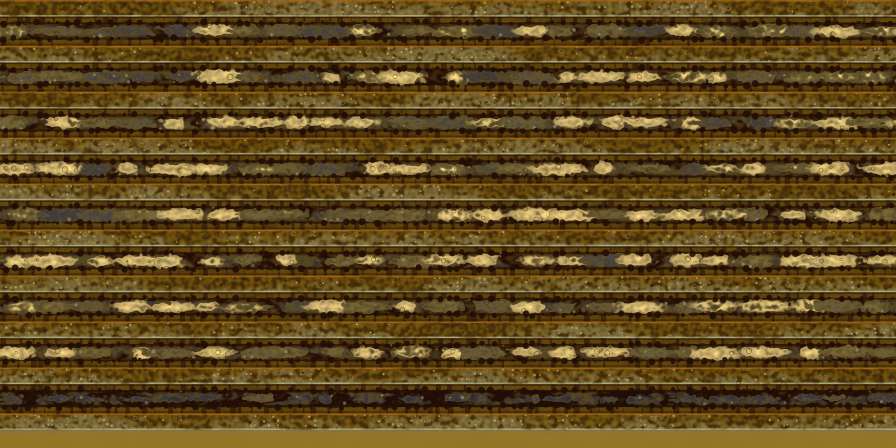
Give the GLSL for this texture, as a Shadertoy shader.

```glsl
#define ROWS 9.75
#define LAST_TRENCH 8.0
#define BAR_HEIGHT 0.36
#define TRENCH_CENTRE 0.675
#define TRENCH_HALF 0.175
#define LINE_WIDTH 0.034
#define BEAD_SPACING 0.23
#define BLOB_SPACING 0.85
#define SPECK_SCALE 10.0
#define CREAM_SHARE 0.46

const vec3 DARK = vec3(0.13, 0.05, 0.02);
const vec3 BROWN = vec3(0.26, 0.17, 0.045);
const vec3 OCHRE = vec3(0.39, 0.28, 0.04);
const vec3 OLIVE = vec3(0.47, 0.40, 0.21);
const vec3 SLATE = vec3(0.25, 0.23, 0.23);
const vec3 CREAM = vec3(0.80, 0.69, 0.42);
const vec3 ORANGE = vec3(0.64, 0.40, 0.09);
const vec3 PALE = vec3(0.66, 0.66, 0.50);
const vec3 GOLD = vec3(0.58, 0.46, 0.15);

vec2 hash2(vec2 p) {
    vec3 a = fract(p.xyx * vec3(0.1031, 0.1030, 0.0973));
    a += dot(a, a.yzx + 33.33);
    return fract((a.xx + a.yz) * a.zy);
}

vec2 gradientAt(vec2 cell) {
    float angle = 6.2832 * hash2(cell + 71.0).x;
    return vec2(cos(angle), sin(angle));
}

float gradientNoise(vec2 p) {
    vec2 i = floor(p), f = p - i;
    vec2 u = f * f * f * (f * (f * 6.0 - 15.0) + 10.0);
    vec2 e = vec2(0.0, 1.0);
    float low = mix(dot(gradientAt(i), f), dot(gradientAt(i + e.yx), f - e.yx), u.x);
    float high = mix(dot(gradientAt(i + e), f - e), dot(gradientAt(i + 1.0), f - 1.0), u.x);
    return mix(low, high, u.y);
}

float fill(float d, float aa) { return 1.0 - smoothstep(-aa, aa, d); }

float stripe(float y, float halfWidth, float aa) { return fill(abs(y) - halfWidth, aa); }

// Signed distance to a line of irregular beads; stretch makes them upright
float beads(vec2 p, float spacing, float stretch, float seed) {
    float cell = floor(p.x / spacing), d = 1.0;
    for (float k = -1.0; k <= 1.0; k++) {
        vec2 h = hash2(vec2(cell + k, seed));
        vec2 c = vec2((cell + k + 0.2 + 0.6 * h.x) * spacing, (h.y - 0.5) * 0.06);
        float radius = spacing * mix(0.08, 0.34, fract(h.x * 7.0 + h.y));
        d = min(d, length((p - c) / vec2(1.0, stretch)) - radius);
    }
    return d;
}

// Scattered dots, or thin rings when hollow; share sets how many cells hold one
float droplets(vec2 p, float scale, float share, bool hollow, float aa) {
    vec2 cell = floor(p * scale);
    vec2 h = hash2(cell + 19.0), g = hash2(cell + 53.0);
    float radius = mix(0.12, 0.28, g.x);
    float d = length(fract(p * scale) - mix(vec2(0.3), vec2(0.7), h)) - radius;
    d = hollow ? abs(d) - 0.03 : d;
    return fill(d / scale, aa) * step(g.y, share);
}

// Elongated flakes along the middle of a trench, tinted one by one
vec3 addBlobs(vec3 col, vec2 p, float row, float grain, float aa) {
    float cell = floor(p.x / BLOB_SPACING);
    float last = step(LAST_TRENCH - 0.5, row);
    for (float k = -1.0; k <= 1.0; k++) {
        vec2 id = vec2(cell + k, row * 13.0 + 5.0);
        vec2 h = hash2(id), g = hash2(id + 101.0);
        vec2 c = vec2((cell + k + 0.25 + 0.5 * h.x) * BLOB_SPACING, (h.y - 0.5) * 0.05);
        vec2 size = vec2(mix(0.22, 0.66, g.x), mix(0.10, 0.155, g.y)) * (1.0 - 0.4 * last);
        float d = (length((p - c) / size) - 1.0) * size.y + grain * 0.08;
        float richness = CREAM_SHARE + 0.35 * gradientNoise(vec2(p.x * 0.16, row * 3.7)) + 0.25 * grain;
        float tone = fract(h.x * 5.0 + g.y * 3.0) + 0.8 * last;
        vec3 dull = mix(OLIVE * 0.9, SLATE, smoothstep(0.75, 1.0, tone + 0.3 * grain));
        vec3 tint = mix(CREAM, dull, smoothstep(richness - 0.08, richness + 0.08, tone));
        tint *= 1.0 + 0.4 * grain;
        col = mix(col, mix(tint, OLIVE * 0.8, 0.6 * smoothstep(-0.035, 0.0, d)), fill(d, aa));
    }
    return col;
}

void mainImage(out vec4 fragColor, in vec2 fragCoord) {
    float aa = 0.7 * ROWS / iResolution.y;
    vec2 p = vec2(fragCoord.x, iResolution.y - fragCoord.y) * ROWS / iResolution.y;
    float row = floor(p.y), y = p.y - row;
    float coarse = gradientNoise(p * vec2(1.3, 3.0));
    float grain = gradientNoise(p * vec2(5.0, 8.0));
    float fine = gradientNoise(p * SPECK_SCALE + 31.7);
    float last = step(LAST_TRENCH - 0.5, row);

    // Ochre ledges crossed by thin dark upright ticks
    vec3 col = mix(OCHRE, BROWN, clamp(0.2 + 0.7 * coarse + 0.5 * grain, 0.0, 1.0));
    float v = y - TRENCH_CENTRE, side = sign(v);
    float tick = beads(vec2(p.x, abs(v) - 0.26), 0.27, 5.0, row * 2.0 + side + 40.0);
    col = mix(col, DARK, 0.55 * fill(tick + 0.025, aa));

    // Trench with olive and slate film, flakes and droplets
    vec3 trench = mix(DARK, BROWN, smoothstep(-0.45, 0.2, grain + 0.6 * coarse - 0.35 * last));
    float film = smoothstep(-0.15, 0.1, coarse + 0.5 * grain - 0.1 * last) * fill(abs(v) - 0.125, 0.03);
    vec3 filmTint = mix(SLATE, OLIVE * 0.75, smoothstep(-0.1, 0.15, fine + coarse - 0.2 * last));
    trench = mix(trench, filmTint, 0.8 * film);
    trench = addBlobs(trench, vec2(p.x, v), row, grain + 0.6 * fine, aa);
    trench = mix(trench, BROWN, 0.6 * droplets(p, 4.5, 0.3, true, aa));
    trench = mix(trench, PALE, 0.5 * droplets(p + 8.3, 7.0, 0.06, false, aa));
    col = mix(col, trench, fill(abs(v) - TRENCH_HALF + 0.04 * grain, aa));

    // Beaded dark rims, broken in places
    float rim = beads(vec2(p.x, abs(v) - TRENCH_HALF), BEAD_SPACING, 1.0, row * 2.0 + side + 7.0);
    col = mix(col, DARK, 0.9 * fill(rim, aa));
    col = mix(col, DARK, 0.75 * stripe(abs(v) - TRENCH_HALF, 0.012 + 0.05 * grain, aa));

    // Worn bar: ochre, with olive patches and clustered specks
    float wear = gradientNoise(vec2(p.x * 0.35, row * 2.3 + 0.4)) + 0.6 * coarse;
    float patches = smoothstep(-0.25, 0.5, wear + 0.7 * grain + 0.7 * (y / BAR_HEIGHT - 0.5));
    vec3 bar = mix(OCHRE, OLIVE, patches);
    bar = mix(bar, BROWN, 0.75 * smoothstep(-0.05, 0.4, -grain - 0.5 * fine - 0.3 * wear));
    bar *= 1.0 + 0.35 * fine;
    float share = 0.12 + 0.3 * wear;
    bar = mix(bar, CREAM, 0.7 * droplets(p, SPECK_SCALE, share, false, aa));
    bar = mix(bar, PALE, 0.5 * droplets(p + 3.7, 5.5, share, true, aa));
    bar = mix(bar, DARK, 0.45 * droplets(p + 5.1, 8.0, 0.1, false, aa));
    col = mix(col, bar, fill(y - BAR_HEIGHT, aa));

    // Plain band below the last bar
    float below = p.y - LAST_TRENCH - 1.0 - BAR_HEIGHT;
    vec3 band = mix(OLIVE * 1.15, GOLD, smoothstep(0.0, 0.12, below)) * (1.0 + 0.03 * coarse);
    col = mix(band, col, fill(below, aa));

    // Warm upper and pale lower edges, each beside a thin shadow
    float edge = 0.5 * LINE_WIDTH, inside = fill(below, aa);
    float glint = clamp(0.8 + 0.7 * coarse + 0.5 * grain, 0.0, 1.0);
    float fromTop = y - step(0.5, y);
    col = mix(col, DARK, 0.4 * stripe(fromTop + LINE_WIDTH, edge, aa) * inside);
    col = mix(col, ORANGE, glint * stripe(fromTop - edge, edge, aa));
    col = mix(col, DARK, 0.6 * stripe(y - BAR_HEIGHT - edge, edge, aa) * inside);
    col = mix(col, PALE, glint * stripe(y - BAR_HEIGHT + edge, edge, aa));

    fragColor = vec4(clamp(col, 0.0, 1.0), 1.0);
}
```
